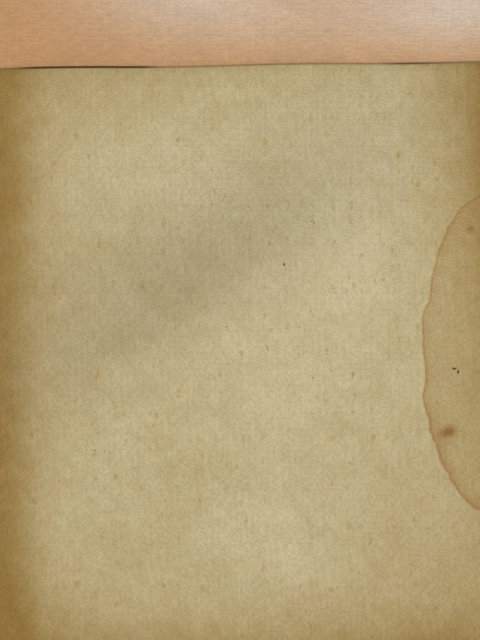
Reproduce this texture procedurally as a Shadertoy shader.

```glsl
// An aged sheet of paper lying on a strip of glossy wood, with a water stain at right.
// Layered value noise gives grain and mottling, hashed cells scatter the foxing flecks,
// and distance functions place the sheet edge, the stain rim and the larger spots.

const vec3 PALE = vec3(0.778, 0.730, 0.580);
const vec3 AGED = vec3(0.575, 0.460, 0.255);
const vec3 FLECK = vec3(0.61, 0.47, 0.23);
const vec3 RIM = vec3(0.55, 0.37, 0.17);
const vec3 WOOD = vec3(0.735, 0.560, 0.390);
const vec3 GLARE = vec3(0.83, 0.77, 0.71);
const vec3 INK = vec3(0.20, 0.14, 0.08);
const float WIDTH = 0.75;                     // canvas width in canvas heights
const vec2 STAIN_CENTER = vec2(0.781, 0.447);
const vec2 STAIN_RADII = vec2(0.121, 0.258);
const float GRAIN = 0.085;
const float FLECK_STRENGTH = 0.48;

float hash(vec2 p) {
    return fract(sin(dot(p, vec2(127.1, 311.7))) * 43758.5453);
}

float noise(vec2 p) {
    vec2 i = floor(p), f = fract(p);
    f = f * f * (3.0 - 2.0 * f);
    return mix(mix(hash(i), hash(i + vec2(1, 0)), f.x),
               mix(hash(i + vec2(0, 1)), hash(i + vec2(1, 1)), f.x), f.y);
}

float fbm(vec2 p) {
    float sum = 0.0, amp = 0.5;
    for (int i = 0; i < 4; i++) {
        sum += amp * noise(p);
        p = p * 2.03 + 17.3;
        amp *= 0.5;
    }
    return sum / 0.9375;
}

float spot(vec2 p, vec2 center, vec2 radii) {
    vec2 q = (p - center) / radii;
    return exp(-dot(q, q));
}

// Upright ragged flecks, at most one in each hashed cell
float flecks(vec2 p, float cells, float density) {
    vec2 g = p * cells, id = floor(g);
    if (hash(id + cells) > density) return 0.0;
    vec2 center = 0.3 + 0.4 * vec2(hash(id + 3.7), hash(id + 9.1));
    float size = mix(0.06, 0.13, hash(id + 5.3));
    vec2 q = (fract(g) - center) / vec2(size, size * 1.8);
    q += 1.4 * (vec2(noise(p * 300.0), noise(p * 300.0 + 40.0)) - 0.5);
    return (1.0 - smoothstep(0.1, 1.4, length(q))) * mix(0.3, 1.0, hash(id + 1.9));
}

// Signed distance to the wavering stain outline, negative inside
float stainDistance(vec2 p) {
    vec2 q = p - STAIN_CENTER;
    float k = length(q / STAIN_RADII);
    float d = k * (k - 1.0) / max(length(q / (STAIN_RADII * STAIN_RADII)), 0.001);
    return d + 0.016 * (fbm(p * 24.0) - 0.5);
}

vec3 woodColor(vec2 p) {
    float pores = noise(p * vec2(330.0, 400.0)) + 0.6 * noise(p * vec2(90.0, 330.0)) - 0.8;
    float glare = 0.65 * spot(p, vec2(0.27, 1.03), vec2(0.17, 0.09))
                + 0.75 * spot(p, vec2(0.73, 0.99), vec2(0.16, 0.07))
                + 0.35 * spot(p, vec2(0.48, 0.98), vec2(0.20, 0.08));
    vec3 c = mix(WOOD, GLARE, clamp(glare, 0.0, 0.85));
    return c * (1.0 + 0.075 * pores + 0.05 * (fbm(p * vec2(16.0, 30.0)) - 0.5));
}

vec3 paperColor(vec2 p, float edge) {
    // Browning towards the margins, with soft mottling
    float right = WIDTH - p.x;
    float age = 0.10 + 0.30 * (fbm(p * 7.0) - 0.40) + 0.20 * (fbm(p * 42.0) - 0.5);
    age += mix(0.60, 0.45, p.y) * exp(-pow(p.x / 0.055, 2.0)) + 0.30 * exp(-p.x / 0.11);
    age += 0.65 * exp(-right / 0.055) * smoothstep(0.1, 0.9, p.y + 0.2);
    age += 0.50 * exp(-p.y / 0.06) + 0.20 * exp(-(edge - p.y) / 0.07);
    age += 0.25 * spot(p, vec2(WIDTH, 0.0), vec2(0.16, 0.2));
    vec3 c = mix(PALE, AGED, clamp(age, 0.0, 1.05));

    // Broad diagonal shadow, fading towards the upper right
    vec2 along = normalize(vec2(0.35, 0.23));
    vec2 s = p - vec2(0.33, 0.585);
    float across = dot(s, vec2(-along.y, along.x));
    float width = across > 0.0 ? 0.12 : 0.075;
    c *= 1.0 - 0.09 * exp(-pow(across / width, 2.0) - pow(dot(s, along) / 0.34, 2.0));

    // Foxing at three scales
    float fox = 0.9 * flecks(p, 30.0, 0.30) + 0.65 * flecks(p + 3.1, 52.0, 0.38)
              + 0.45 * flecks(p + 7.7, 84.0, 0.40);
    c = mix(c, FLECK, FLECK_STRENGTH * min(fox, 1.0));

    // Water stain: faint body, soft inner halo, thin uneven rim
    float d = stainDistance(p);
    float inside = 1.0 - smoothstep(-0.002, 0.002, d);
    float low = 1.0 - smoothstep(0.25, 0.6, p.y);
    c = mix(c, vec3(0.66, 0.55, 0.35), 0.30 * inside);
    c = mix(c, RIM, inside * mix(0.18, 0.38, low) * exp(d / 0.012));
    c = mix(c, RIM, mix(0.15, 0.45, fbm(p * 30.0)) * exp(-pow(d / 0.0020, 2.0)));

    // Larger spots and dark specks
    float blot = spot(p, vec2(0.703, 0.326), vec2(0.009, 0.008))
               + 0.5 * spot(p, vec2(0.692, 0.322), vec2(0.010, 0.008))
               + 0.7 * spot(p, vec2(0.736, 0.642), vec2(0.006));
    c = mix(c, RIM * 0.95, 0.75 * min(blot, 1.0));
    float speck = spot(p, vec2(0.444, 0.587), vec2(0.0014, 0.0020))
                + spot(p, vec2(0.710, 0.424), vec2(0.0030, 0.0016))
                + spot(p, vec2(0.716, 0.419), vec2(0.0016, 0.0024));
    c = mix(c, INK, 0.8 * min(speck, 1.0));

    // Fine grain over faint vertical fibres
    float grain = noise(p * vec2(430.0, 390.0)) + 0.5 * noise(p * vec2(260.0, 110.0)) - 0.75;
    return c * (1.0 + GRAIN * grain);
}

void mainImage(out vec4 fragColor, in vec2 fragCoord) {
    vec2 p = fragCoord / iResolution.xy * vec2(WIDTH, 1.0);
    float pixel = 1.0 / iResolution.y;

    // Slightly tilted and bowed sheet edge
    float edge = 0.8915 + 0.011 * p.x / WIDTH + 0.0010 * sin(p.x * 17.0);
    float d = p.y - edge;
    vec3 color = mix(paperColor(p, edge), woodColor(p), smoothstep(-pixel, pixel, d));

    // Thin contact shadow, broken along its length
    float gap = 0.25 + 0.55 * smoothstep(0.3, 0.7, noise(vec2(p.x * 11.0, 4.0)));
    color = mix(color, INK, gap * exp(-pow((d - 0.001) / 0.0017, 2.0)));
    color *= 1.0 - 0.06 * exp(-abs(d) / 0.006);
    fragColor = vec4(color, 1.0);
}
```
